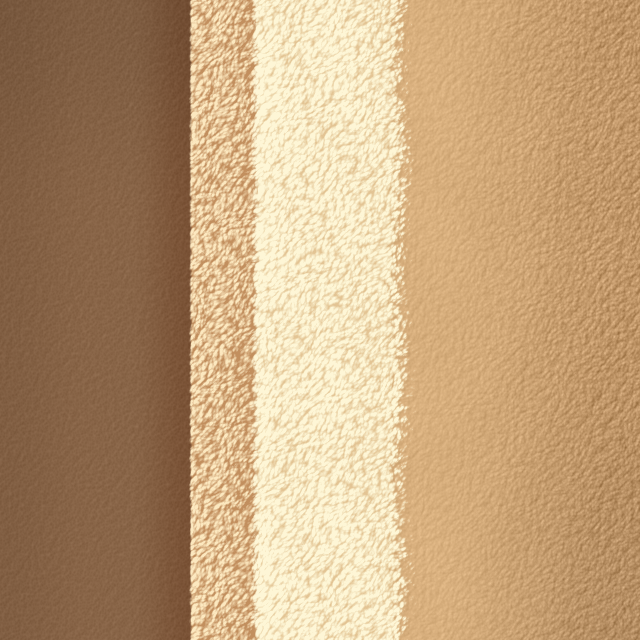
Reproduce this texture procedurally as a WebGL 1 fragment shader.

```glsl
precision highp float;
// Rough plaster wall crossed by a shadow, a narrow tan strip and a band of warm sunlight.

uniform vec2 u_resolution;

vec2 hash2(vec2 p) {
    vec3 q = fract(vec3(p.xyx) * vec3(0.1031, 0.1030, 0.0973));
    q += dot(q, q.yzx + 33.33);
    return fract((q.xx + q.yz) * q.zy);
}

// Distance to the nearest scattered point, about 0 to 1
float cellular(vec2 p) {
    vec2 cell = floor(p);
    vec2 local = fract(p);
    float nearest = 2.0;
    for (int y = -1; y <= 1; y++) {
        for (int x = -1; x <= 1; x++) {
            vec2 offset = vec2(float(x), float(y));
            vec2 delta = offset + hash2(cell + offset + 50.0) - local;
            nearest = min(nearest, dot(delta, delta));
        }
    }
    return sqrt(nearest);
}

// Two layers of grain stretched towards the upper right
float plaster(vec2 p) {
    vec2 q = vec2(dot(p, vec2(0.64, 0.77)) * 0.62, dot(p, vec2(-0.77, 0.64)));
    q += 0.002 * sin(q.yx * 97.0 + 2.0 * sin(q * 41.0));
    return 0.6 * cellular(q * 105.0) + 0.4 * cellular(q * 210.0 + 17.0);
}

void main() {
    vec2 uv = gl_FragCoord.xy / u_resolution;
    float pixel = 1.0 / u_resolution.x;

    // Grain height and its slope towards the light
    float height = plaster(uv);
    float grain = height - 0.45;
    float relief = plaster(uv + vec2(-0.0025, 0.002)) - height;
    float fine = cellular(uv * vec2(260.0, 210.0)) - 0.45;
    float drift = sin(uv.x * 23.0 + 2.0 * sin(uv.y * 9.0)) * sin(uv.y * 17.0 + 3.0 * sin(uv.x * 11.0));

    // Shadowed wall, deepening near the lit edge and the top
    vec3 shadow = mix(vec3(0.505, 0.37, 0.26), vec3(0.535, 0.395, 0.28), smoothstep(0.0, 0.15, uv.x));
    shadow = mix(shadow, vec3(0.46, 0.30, 0.19), 0.75 * smoothstep(0.2, 0.3, uv.x));
    shadow *= 1.0 - 0.07 * smoothstep(0.65, 1.0, uv.y);
    shadow += 0.04 * fine + 0.05 * relief;

    // Tan strip, browner towards its right side
    float stripTone = 0.55 - 1.5 * grain + 1.1 * relief + 0.08 * drift;
    stripTone -= 0.22 * smoothstep(0.34, 0.395, uv.x);
    stripTone += 0.2 * (1.0 - smoothstep(0.298, 0.315, uv.x));
    vec3 strip = mix(vec3(0.76, 0.56, 0.37), vec3(0.99, 0.91, 0.75), clamp(stripTone, 0.0, 1.0));

    // Sunlit band with mottled pits
    float sunTone = 0.73 - 1.7 * grain + 1.0 * relief + 0.1 * drift;
    sunTone += 0.2 * (1.0 - smoothstep(0.40, 0.46, uv.x)) - 0.14 * smoothstep(0.53, 0.62, uv.x);
    vec3 sun = mix(vec3(0.89, 0.77, 0.58), vec3(0.995, 0.965, 0.84), clamp(sunTone, 0.0, 1.0));

    // Half-lit wall with a faint vertical weave
    float away = smoothstep(0.66, 1.0, uv.x);
    vec3 wall = mix(vec3(0.845, 0.685, 0.49), vec3(0.745, 0.58, 0.40), away);
    float weave = sin(uv.x * 520.0 + 0.8 * sin(uv.y * 37.0)) * (0.6 + 0.4 * sin(uv.y * 310.0 + uv.x * 90.0));
    float patchy = 0.5 + 0.5 * sin(uv.y * 13.0 + 2.0 * sin(uv.x * 29.0));
    float texture = 0.16 * relief - 0.07 * grain - 0.07 * fine;
    wall += texture * mix(0.5, 1.25, away);
    wall += 0.018 * weave * patchy * mix(0.5, 1.0, away) + 0.008 * drift;
    wall *= 1.0 - 0.06 * away * (1.0 - smoothstep(0.0, 0.5, uv.y));

    // Join the bands with edges roughened by the grain
    float shadowEdge = 0.298 + 0.004 * grain;
    float stripEdge = 0.398 + 0.014 * grain;
    float sunEdge = 0.623 - 0.05 * grain + 0.004 * sin(uv.y * 19.0);
    vec3 color = mix(shadow, strip, smoothstep(-1.0, 1.0, (uv.x - shadowEdge) / (pixel + 0.0006)));
    color = mix(color, sun, smoothstep(stripEdge - 0.005, stripEdge + 0.005, uv.x));
    color = mix(color, wall, smoothstep(sunEdge - 0.011, sunEdge + 0.011, uv.x));

    gl_FragColor = vec4(clamp(color, 0.0, 1.0), 1.0);
}
```
